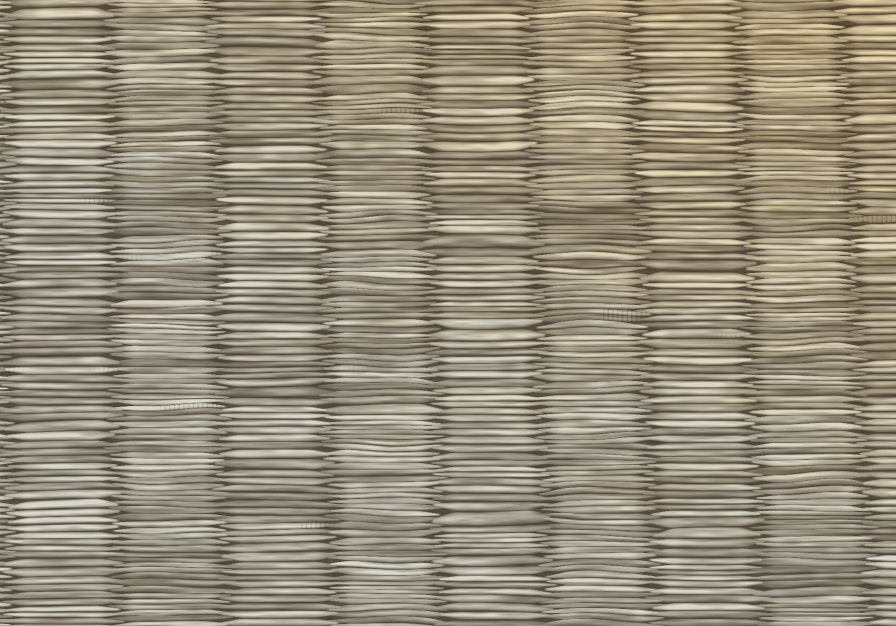
This texture is drawn by a Shadertoy shader. Its source:

```glsl
// Woven rush matting: tapered reeds stacked in columns that alternate crisp and flat.
// Each column is a stack of rounded strips whose tips interlock at the seams;
// noise bends the reeds and adds long strands, faint wear and a warm to grey fade.

const vec2 SEAM_START = vec2(0.0104, 0.0065);   // first seam at bottom, top
const vec2 COLUMN_WIDTH = vec2(0.1203, 0.1166); // column width at bottom, top
const float CRISP_ROWS = 82.0;
const float FLAT_ROWS = 104.0;
const float TIP_REACH = 0.59;                   // reed half length in columns
const float PAIR_PINCH = 0.13;                  // lean of paired tips
const float STRAND_STRENGTH = 0.46;
const float FIBRE_STRENGTH = 0.20;
const float BAND_STRENGTH = 0.14;
const float TICK_COUNT = 190.0;
const vec3 GAP_COLOR = vec3(0.27, 0.24, 0.195);
const vec3 REED_COLOR = vec3(0.575, 0.545, 0.48);
const vec3 LIGHT_COLOR = vec3(0.86, 0.845, 0.79);
const vec3 COOL_TINT = vec3(0.985, 1.00, 1.02);
const vec3 WARM_TINT = vec3(1.06, 1.00, 0.86);

float hash(vec2 p) {
    vec3 q = fract(vec3(p.xyx) * 0.1031);
    q += dot(q, q.yzx + 33.33);
    return fract((q.x + q.y) * q.z);
}

float noise(vec2 p) {
    vec2 i = floor(p), f = fract(p);
    f = f * f * (3.0 - 2.0 * f);
    return mix(mix(hash(i), hash(i + vec2(1, 0)), f.x),
               mix(hash(i + vec2(0, 1)), hash(i + vec2(1, 1)), f.x), f.y);
}

// Tone of one column's reeds; across runs 0..1 between its seams.
float reedTone(vec2 uv, float column, float across) {
    float flatness = mod(column, 2.0);
    vec2 seed = vec2(column * 17.3 + 40.0, column * 5.7 + 20.0);

    // Uneven thickness and gentle bending along the reeds
    float row = uv.y * mix(CRISP_ROWS, FLAT_ROWS, flatness) + 0.5 * hash(seed);
    row += 1.5 * noise(vec2(seed.x, uv.y * 27.0 + seed.y));
    vec2 bendScale = mix(vec2(9.0, 24.0), vec2(16.0, 38.0), flatness);
    row += mix(0.4, 0.8, flatness) * noise(uv * bendScale + seed);
    float id = floor(row);
    float random = hash(vec2(id, column) + 50.0);

    // Lens outline: tips narrow and lean toward their partner
    float reach = abs(across - 0.5) * (1.0 + 0.14 * (random - 0.4));
    float taper = smoothstep(0.32, TIP_REACH, reach);
    float lean = PAIR_PINCH * taper * (1.0 - 2.0 * mod(id, 2.0));
    float halfWidth = 0.5 * (1.0 - 0.62 * taper);
    float side = (fract(row) - 0.5 - lean) / halfWidth;
    float body = sqrt(max(0.0, 1.0 - side * side));
    body *= 1.0 - smoothstep(TIP_REACH - 0.06, TIP_REACH, reach);

    // Rounded light from above, with tone differing from reed to reed
    float inside = smoothstep(0.0, 0.4, body);
    float relief = mix(body * sqrt(body), 0.16 * inside + 0.8 * body, flatness);
    float level = mix(0.55, 0.99, random) - 0.04 * flatness;
    float tone = relief * level + 0.17 * side * inside;

    // Long strands follow the bend of each reed
    float strand = noise(vec2(across * 2.3, row * 2.7) + seed) - 0.5;
    tone += STRAND_STRENGTH * strand * inside;
    tone *= 1.0 - 0.2 * taper;

    // Rare reeds carry short worn tick marks
    float worn = step(0.97, hash(vec2(id + 9.0, column + 70.0)));
    worn *= smoothstep(0.55, 0.75, noise(uv * vec2(18.0, 9.0) + seed));
    float tick = smoothstep(0.25, 0.45, abs(fract(uv.x * TICK_COUNT) - 0.5));
    return tone - 0.15 * worn * tick * inside;
}

vec3 matting(vec2 uv) {
    // Seams spread slightly toward the bottom
    float seamStart = mix(SEAM_START.x, SEAM_START.y, uv.y);
    float seam = (uv.x - seamStart) / mix(COLUMN_WIDTH.x, COLUMN_WIDTH.y, uv.y);
    seam += 0.05 * (noise(vec2(floor(seam + 0.5) * 7.0 + 30.0, uv.y * 14.0)) - 0.5);
    float column = floor(seam);

    // Overlap neighbouring columns so that the tips interlock
    float tone = 0.08;
    for (int k = -1; k <= 1; k++) {
        float c = column + float(k);
        tone = max(tone, reedTone(uv, c, seam - c));
    }

    // Fine fibres and broad bands across the mat
    float fibre = noise(uv * vec2(60.0, 290.0) + 31.0) - 0.5;
    float band = noise(uv * vec2(5.0, 42.0) + 11.0) - 0.5;
    tone += FIBRE_STRENGTH * fibre * (0.4 + tone) + BAND_STRENGTH * band * tone;
    tone = clamp(tone, 0.0, 1.0);

    vec3 color = mix(GAP_COLOR, REED_COLOR, min(2.0 * tone, 1.0));
    color = mix(color, LIGHT_COLOR, clamp(2.0 * tone - 1.0, 0.0, 1.0));

    // Warm at the upper right, greyer below, with brown streaks
    float warmth = smoothstep(0.35, 1.3, 0.75 * uv.y + 0.5 * uv.x);
    float streak = noise(uv * vec2(7.0, 60.0) + 83.0);
    warmth += 0.3 * (streak - 0.5);
    return color * mix(COOL_TINT, WARM_TINT, clamp(warmth, 0.0, 1.0));
}

void mainImage(out vec4 fragColor, in vec2 fragCoord) {
    // Four samples per pixel smooth the edges
    vec3 sum = vec3(0.0);
    for (int i = 0; i < 4; i++) {
        vec2 offset = vec2(i % 2, i / 2) * 0.5 - 0.25;
        sum += matting((fragCoord + offset) / iResolution.xy);
    }
    fragColor = vec4(sum * 0.25, 1.0);
}
```
